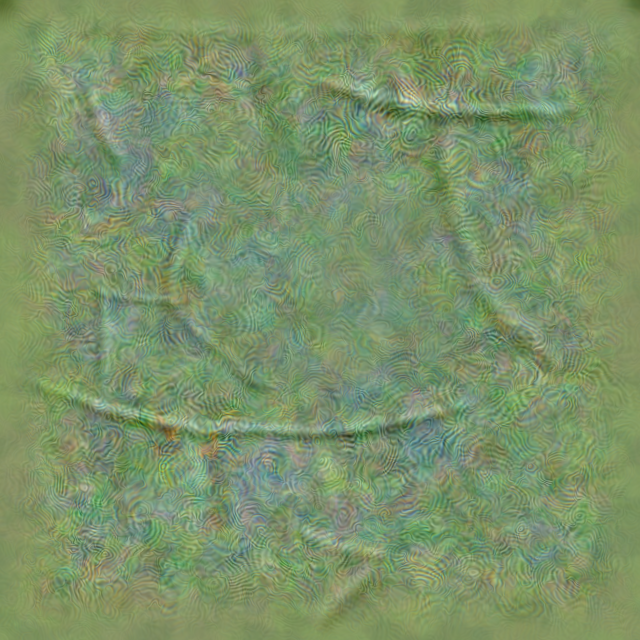
A WebGL 1 fragment shader for this texture:

```glsl
precision highp float;
// Draped green cloth with soft folds, covered in fine iridescent curled strokes.
uniform vec2 u_resolution;

#define CURL_CELLS 25.0
#define FINE_CELLS 52.0
#define STROKE_PITCH 0.0075
#define STROKE_GAIN 0.062
#define TINT_GAIN 0.075
#define MARBLE_SCALE 62.0
#define MARBLE_GAIN 0.13
#define FOLD_GAIN 0.12
#define PLEAT_GAIN 0.15
#define WARP 0.03

const vec3 OLIVE = vec3(0.525, 0.57, 0.385);
const vec3 LIME = vec3(0.52, 0.605, 0.375);
const vec3 MOSS = vec3(0.435, 0.525, 0.345);
const vec3 SAGE = vec3(0.455, 0.585, 0.435);
const vec3 TEAL = vec3(0.455, 0.57, 0.50);

vec3 hash3(vec2 p) {
  vec3 q = vec3(dot(p, vec2(127.1, 311.7)), dot(p, vec2(269.5, 183.3)), dot(p, vec2(419.2, 371.9)));
  return fract(sin(q) * 43758.55);
}

// Three independent value noises at once
vec3 noise3(vec2 p) {
  vec2 i = floor(p), f = fract(p);
  f = f * f * (3.0 - 2.0 * f);
  return mix(mix(hash3(i), hash3(i + vec2(1, 0)), f.x),
             mix(hash3(i + vec2(0, 1)), hash3(i + vec2(1, 1)), f.x), f.y);
}

float fbm(vec2 p) {
  float sum = 0.0, gain = 0.53;
  for (int i = 0; i < 4; i++) {
    sum += gain * noise3(p).x;
    p = mat2(1.6, 1.2, -1.2, 1.6) * p + 7.3;
    gain *= 0.5;
  }
  return sum;
}

// Overlapping fans of short bent strokes, one per jittered cell, each faintly tinted
vec3 curls(vec2 p, float cells, float pitch) {
  vec2 g = p * cells, id = floor(g);
  vec3 rough = noise3(g * 2.3) - 0.5;
  float gate = smoothstep(0.25, 0.75, noise3(g * 1.7 + 19.0).y);
  vec3 sum = vec3(0.0);
  float total = 0.0001;
  for (int y = -1; y <= 1; y++)
    for (int x = -1; x <= 1; x++) {
      vec2 cell = id + vec2(x, y);
      vec3 h = hash3(cell), k = hash3(cell + 57.0);
      vec2 d = g - cell - h.xy + 0.25 * rough.xy;
      float angle = 6.2832 * k.x;
      float radius = length(d - vec2(cos(angle), sin(angle)) * (0.3 + 1.1 * k.y));
      float phase = 6.2832 * (radius / (cells * pitch * (0.75 + 0.8 * h.z)) + k.z + 0.9 * rough.z);
      vec3 stroke = sin(phase + vec3(0.0, 0.7, 1.7) * (2.0 * h.x - 0.6));
      vec3 tint = hash3(cell + 113.0) - 0.5;
      float weight = exp(-15.0 * dot(d, d));
      sum += weight * (stroke * STROKE_GAIN * (0.3 + 1.1 * gate * k.z + 0.3 * k.y) + tint * TINT_GAIN);
      total += weight;
    }
  return sum / total;
}

// Swirled fine grain, mostly brightness with a little colour
vec3 marble(vec2 p) {
  vec2 q = p * MARBLE_SCALE;
  q += 2.2 * (noise3(q * 0.45).xy - 0.5) + 0.9 * (noise3(q * 1.1 + 5.0).yz - 0.5);
  vec3 n = noise3(q) - 0.5 + 0.8 * (noise3(q * 2.3 + 9.0) - 0.5);
  return mix(vec3(n.x), n, 0.5);
}

// Lit ridge with a shadow beside it, along a sagging line from a to b
float fold(vec2 p, vec2 a, vec2 b, float sag, float width) {
  vec2 axis = b - a;
  float len = length(axis), t = dot(p - a, axis) / (len * len);
  float d = dot(p - a, vec2(-axis.y, axis.x)) / len + sag * 4.0 * t * (1.0 - t);
  float ends = smoothstep(-0.05, 0.2, t) * smoothstep(1.05, 0.8, t);
  float ribs = 0.8 + 0.2 * sin((t * len + 0.4 * d) * 700.0);
  float x = d / width;
  return ends * ribs * (exp(-x * x) - 1.1 * exp(-0.9 * (x + 1.6) * (x + 1.6)));
}

float patchMask(vec2 p, vec2 center, vec2 size) {
  vec2 d = (p - center) / size;
  return exp(-dot(d, d));
}

void main() {
  vec2 uv = gl_FragCoord.xy / u_resolution;
  vec2 bend = vec2(fbm(uv * 10.0), fbm(uv * 10.0 + 31.0)) - 0.5;
  vec2 p = uv + WARP * bend;

  // Broad colour: olive borders around a cooler middle
  vec2 rim = min(uv, 1.0 - uv);
  float edge = min(rim.x, rim.y);
  float inner = smoothstep(0.0, 0.21, edge + 0.14 * (fbm(uv * 6.0) - 0.5));
  float calm = patchMask(uv, vec2(0.57, 0.56), vec2(0.13, 0.17));
  vec3 border = mix(OLIVE, LIME, smoothstep(0.35, 0.6, fbm(uv * 4.0 + 11.0)));
  vec3 middle = mix(SAGE, TEAL, smoothstep(0.38, 0.62, fbm(uv * 14.0 + bend * 2.0 + 3.0)));
  vec3 color = mix(border, middle, inner * 0.93);
  color = mix(color, OLIVE, 0.6 * (1.0 - 0.5 * calm) * smoothstep(0.5, 0.7, fbm(uv * 17.0 + 23.0)));
  color = mix(color, MOSS, 0.5 * smoothstep(0.47, 0.72, fbm(uv * 20.0 + 47.0)));

  // Swags, then hanging and slanting creases
  vec2 c = uv + 0.6 * WARP * bend;
  float folds = 1.3 * fold(c, vec2(0.03, 0.42), vec2(0.76, 0.38), 0.07, 0.008);
  folds += 1.2 * fold(c, vec2(0.47, 0.89), vec2(0.92, 0.84), 0.032, 0.010);
  folds += 0.4 * fold(c, vec2(0.14, 0.97), vec2(0.85, 0.97), 0.015, 0.012);
  folds += 0.8 * fold(c, vec2(0.70, 0.83), vec2(0.75, 0.58), 0.01, 0.013);
  folds += 0.8 * fold(c, vec2(0.72, 0.60), vec2(0.90, 0.42), 0.01, 0.013);
  folds += 0.8 * fold(c, vec2(0.31, 0.67), vec2(0.27, 0.52), 0.01, 0.009);
  folds += 0.7 * fold(c, vec2(0.14, 0.55), vec2(0.29, 0.53), 0.005, 0.006);
  folds += 0.7 * fold(c, vec2(0.16, 0.56), vec2(0.17, 0.40), 0.0, 0.008);
  folds += 0.6 * fold(c, vec2(0.26, 0.54), vec2(0.44, 0.39), 0.01, 0.009);
  folds += 0.8 * fold(c, vec2(0.13, 0.88), vec2(0.20, 0.73), 0.0, 0.009);
  folds += 0.7 * fold(c, vec2(0.45, 0.19), vec2(0.63, 0.13), 0.01, 0.008);
  folds += 0.7 * fold(c, vec2(0.48, 0.03), vec2(0.60, 0.12), 0.0, 0.012);
  float hang = patchMask(uv, vec2(0.42, 0.25), vec2(0.32, 0.10)) + 0.7 * patchMask(uv, vec2(0.45, 0.85), vec2(0.4, 0.12));
  float pleats = hang * (noise3(vec2(c.x * 34.0 + c.y * 6.0, c.y * 6.0)).x - 0.5);
  color += (FOLD_GAIN * folds + PLEAT_GAIN * pleats) * vec3(0.9, 1.0, 1.15);

  // Strokes and grain, calmer at the rim and in the smooth central panel
  float busy = smoothstep(0.0, 0.12, edge) * (1.0 - 0.6 * calm) * (0.5 + fbm(uv * 9.0 + 71.0));
  vec3 detail = 0.85 * curls(p, CURL_CELLS, STROKE_PITCH) + 0.75 * curls(p + 0.37, FINE_CELLS, STROKE_PITCH * 0.85);
  detail += MARBLE_GAIN * marble(p);
  color += detail * (0.15 + 0.85 * busy) * (1.0 + 0.35 * hang);

  // Warm flecks below the swag and dim upper corners
  float warm = 0.7 * patchMask(uv, vec2(0.30, 0.30), vec2(0.11, 0.06)) + 0.2 * inner;
  color += vec3(0.18, 0.02, -0.12) * warm * smoothstep(0.53, 0.75, fbm(p * vec2(60.0, 40.0)));
  color -= 0.2 * (patchMask(uv, vec2(0, 1), vec2(0.03)) + patchMask(uv, vec2(1), vec2(0.025)));
  gl_FragColor = vec4(clamp(color, 0.0, 1.0), 1.0);
}
```
